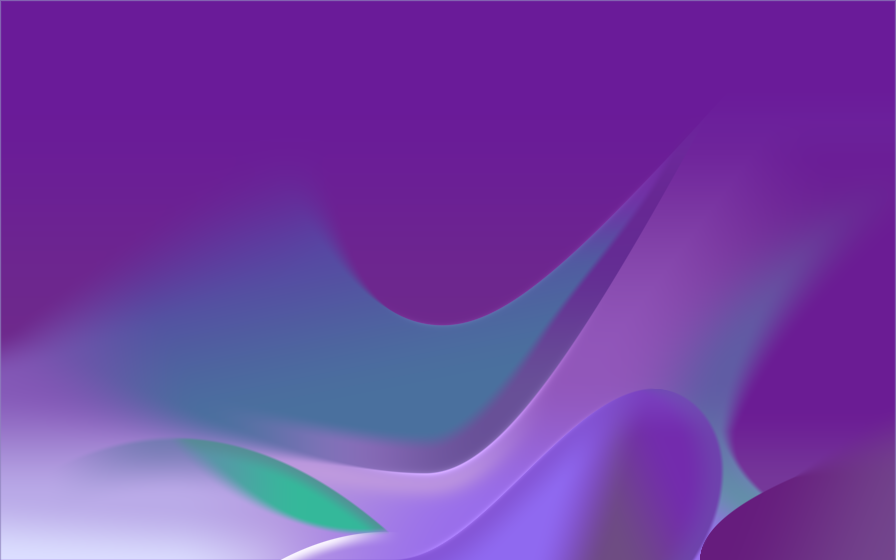
Write a Shadertoy shader that draws this background.

```glsl
// Soft violet waves: a purple bowl, flowing ribbons, a domed fold and a green leaf.

// Blurred coverage, 1 where d is negative
float cover(float d, float blur) {
    float w = max(blur, 0.75 / iResolution.y);
    return smoothstep(w, -w, d);
}

float bump(float d, float w) { return exp(-d * d / (w * w)); }

float bowlHeight(float x) {
    float t = x - 0.79, q = t * t;
    return 0.419 + (t < 0.0 ? 2.9 * q + 30.0 * q * q : 1.2 * (sqrt(q + 0.04) - 0.2));
}

float flowHeight(float x) {
    float t = x - 0.76, q = t * t;
    return 0.155 + (t < 0.0 ? 0.13 * q + 0.16 * (sqrt(q + 0.01) - 0.1)
                            : 2.05 * (sqrt(q + 0.0625) - 0.25));
}

// Left side of the dark lobe
float lobeEdge(float y) {
    float t = y - 0.23;
    return 1.3 + (t > 0.0 ? 0.25 * t + 1.1 * t * t : 5.0 * t * t);
}

// Right side of the dome
float domeEdge(float y) {
    float t = y - 0.16;
    return t > 0.0 ? 1.167 + 0.123 * sqrt(max(0.0, 1.0 - t * t / 0.0213)) : 1.29 - 2.0 * t * t;
}

void mainImage(out vec4 fragColor, in vec2 fragCoord) {
    vec2 p = fragCoord / iResolution.y;
    p.x *= 1.6 * iResolution.y / iResolution.x;
    float x = p.x, y = p.y;

    // Purple backdrop
    vec3 purple = mix(vec3(0.43, 0.16, 0.55), vec3(0.415, 0.105, 0.60), smoothstep(0.38, 0.85, y));
    vec3 col = purple;

    // Blue valley with a blurred diagonal top
    vec3 blue = mix(vec3(0.29, 0.44, 0.62), vec3(0.35, 0.25, 0.64), smoothstep(0.14, 0.54, y - 0.2 * x));
    blue = mix(blue, vec3(0.45, 0.19, 0.65), smoothstep(0.52, 0.68, y) * step(0.8, x));
    blue = mix(vec3(0.49, 0.32, 0.69), blue, smoothstep(0.0, 0.34, x + 0.4 * (y - 0.35)));
    float valley = cover(y - 0.36 - 0.56 * x, 0.04 + 0.24 * min(x, 0.5));
    col = mix(col, blue, valley * smoothstep(0.8, 0.56, y - 0.06 * step(0.8, x)));

    // Bowl, crisp at the bottom and hazy up its left wall
    float bowl = bowlHeight(x);
    float slope = (bowlHeight(x + 0.002) - bowl) / 0.002;
    float haze = x < 0.79 ? 0.2 * max(0.0, y - 0.45) : 0.0;
    float bowlDist = (bowl - y) / sqrt(1.0 + slope * slope);
    col = mix(col, purple, cover(bowlDist, haze + 0.0015));
    col += 0.06 * exp(-abs(bowlDist) * 300.0) * smoothstep(0.66, 0.76, x) * smoothstep(0.74, 0.6, y);

    // Mauve ribbon along the flow, thinner towards the top
    float flow = flowHeight(x);
    slope = (flowHeight(x + 0.002) - flow) / 0.002;
    float flowDist = (y - flow) / sqrt(1.0 + slope * slope);
    float ribbon = cover(flowDist - mix(0.056, 0.022, smoothstep(0.4, 0.7, y)), mix(0.02, 0.008, smoothstep(0.2, 0.5, y)));
    vec3 ribbonColor = mix(vec3(0.60, 0.45, 0.77), vec3(0.42, 0.30, 0.59), smoothstep(0.55, 0.88, x));
    ribbonColor = mix(ribbonColor, vec3(0.40, 0.15, 0.57), smoothstep(0.28, 0.55, y));
    col = mix(col, ribbonColor, 0.9 * ribbon * smoothstep(0.35, 0.7, x) * smoothstep(0.8, 0.64, y));

    // Flow: pink above, violet below, pale towards the lower left
    float fade = y + 0.8 * max(0.0, x - 0.75 * y - 0.8);
    vec3 stream = mix(vec3(0.57, 0.34, 0.73), purple, smoothstep(0.34, 0.84, fade));
    stream = mix(vec3(0.60, 0.43, 0.92), stream, smoothstep(0.08, 0.34, y));
    vec3 pale = mix(vec3(0.86, 0.87, 1.0), vec3(0.73, 0.67, 0.91), smoothstep(0.0, 0.12, y + 0.07 * x));
    pale = mix(pale, vec3(0.53, 0.36, 0.73), smoothstep(0.10, 0.31, y));
    pale = mix(pale, vec3(0.69, 0.55, 0.86), smoothstep(0.3, 0.62, x) * 0.75);
    stream = mix(pale, stream, smoothstep(0.5, 0.88, x + 0.6 * (0.12 - min(y, 0.25))));
    float ridge = bump(flowDist + 0.02, 0.024) * smoothstep(0.35, 0.6, x) * smoothstep(1.0, 0.8, x);
    stream = mix(stream, vec3(0.77, 0.62, 0.87), 0.7 * ridge);
    col = mix(col, stream, cover(flowDist, 0.0015 + 0.08 * smoothstep(0.7, 0.0, x)) * smoothstep(0.82, 0.7, y));
    col += 0.17 * exp(-abs(flowDist + 0.002) * 230.0) * smoothstep(0.6, 0.8, x) * smoothstep(0.5, 0.2, y);

    // Teal glow beside the lobe
    float lobe = lobeEdge(y);
    vec3 teal = mix(vec3(0.37, 0.58, 0.64), vec3(0.36, 0.37, 0.64), smoothstep(0.08, 0.32, y));
    col = mix(col, teal, 0.9 * bump(x - lobe + 0.04, 0.1) * smoothstep(0.72, 0.34, y));

    // Dark lobe and the corner fold under it
    vec3 lobeColor = mix(vec3(0.42, 0.11, 0.58), vec3(0.46, 0.22, 0.60), smoothstep(0.28, 0.12, y));
    col = mix(col, lobeColor, cover(lobe - x, 0.008 + 0.17 * max(0.0, y - 0.18)));
    float corner = 0.36 * sqrt(max(0.0, x - 1.25));
    vec3 cornerColor = mix(vec3(0.40, 0.11, 0.49), vec3(0.45, 0.27, 0.55), smoothstep(1.28, 1.6, x - 0.4 * y));
    col = mix(col, cornerColor, cover(y - corner, 0.002 + 0.4 * max(0.0, x - 1.42)) * step(1.25, x));

    // Dome with a dusky core
    float domeTop = 0.306 * smoothstep(0.70, 1.17, x);
    vec3 dusk = mix(vec3(0.43, 0.30, 0.51), vec3(0.45, 0.17, 0.68), smoothstep(0.0, 0.15, 0.35 * y + 0.8 * abs(x - 1.1)));
    vec3 domeColor = mix(vec3(0.56, 0.41, 0.94), dusk, smoothstep(0.0, 0.13, x - 0.95 - 0.3 * y));
    domeColor = mix(domeColor, vec3(0.49, 0.29, 0.78), 0.65 * smoothstep(0.09, 0.0, domeTop - y));
    domeColor = mix(domeColor, vec3(0.42, 0.32, 0.68), 0.6 * smoothstep(0.07, 0.0, domeEdge(y) - x));
    col = mix(col, domeColor, cover(y - domeTop, 0.002) * cover(x - domeEdge(y), 0.005));
    col += 0.11 * exp(-abs(y - domeTop) * 260.0) * smoothstep(0.7, 0.8, x) * smoothstep(1.15, 0.95, x);

    // Shade under a long arc, then the leaf between two parabolas
    float under = 0.217 - 1.15 * pow(x - 0.3125, 2.0) - y;
    float over = y - 0.05 - 1.5 * pow(x - 0.65, 2.0);
    float shade = cover(-under, 0.006) * smoothstep(0.1, 0.0, under);
    col = mix(col, vec3(0.42, 0.48, 0.68), 0.8 * shade * smoothstep(0.08, 0.3, x) * smoothstep(0.5, 0.34, x));
    float leaf = cover(-under, 0.003) * cover(-over, 0.008 + 0.02 * smoothstep(0.55, 0.35, x));
    vec3 leafColor = mix(vec3(0.36, 0.57, 0.66), vec3(0.18, 0.73, 0.59), smoothstep(0.33, 0.55, x));
    leafColor = mix(leafColor, vec3(0.33, 0.54, 0.57), 0.8 * smoothstep(0.035, 0.0, under));
    col = mix(col, leafColor, 0.95 * leaf * smoothstep(0.28, 0.33, x) * step(x, 0.695));

    // White crescent under the leaf tip
    float below = 0.05 - 1.4 * pow(0.69 - x, 2.0) - y;
    float lit = cover(-below, 0.0015) * smoothstep(0.028, 0.0, below) * smoothstep(0.72, 0.58, x);
    col = mix(col, vec3(0.98, 0.96, 1.0), lit * step(0.48, x));

    // Thin pale frame
    float inset = min(min(x, 1.6 - x), 1.0 - y);
    col = mix(col, vec3(0.56, 0.52, 0.74), 0.7 * cover(inset - 0.002, 0.001));

    fragColor = vec4(clamp(col, 0.0, 1.0), 1.0);
}
```
